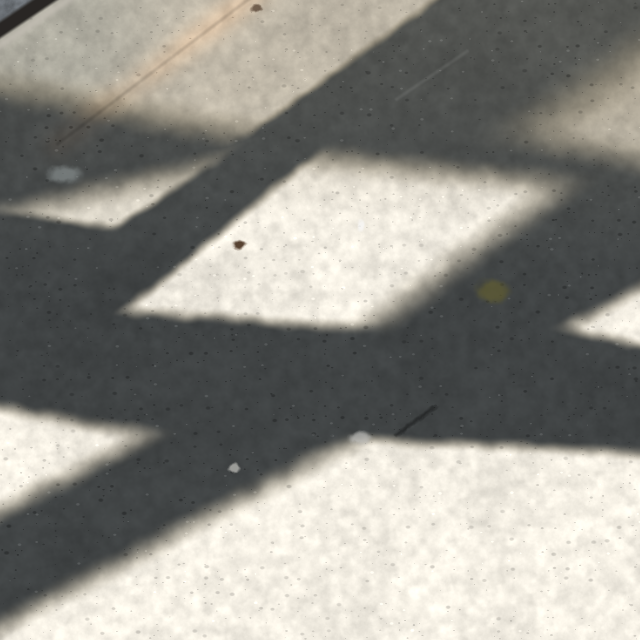
This texture is drawn by a Shadertoy shader. Its source:

```glsl
float hash(vec2 p) {
    vec3 q = fract(p.xyx * 0.1031);
    q += dot(q, q.yzx + 33.33);
    return fract((q.x + q.y) * q.z);
}

float noise(vec2 p) {
    vec2 i = floor(p), f = fract(p);
    f = f * f * (3.0 - 2.0 * f);
    return mix(mix(hash(i), hash(i + vec2(1, 0)), f.x),
               mix(hash(i + vec2(0, 1)), hash(i + vec2(1, 1)), f.x), f.y);
}

float fbm(vec2 p) {
    float sum = 0.0, gain = 0.5;
    for (int i = 0; i < 4; i++) {
        sum += gain * noise(p);
        p = mat2(1.6, 1.2, -1.2, 1.6) * p + 7.3;
        gain *= 0.5;
    }
    return sum;
}

// Soft half-plane: lit on the left of the direction a to b
float edge(vec2 p, vec2 a, vec2 b, float soft) {
    vec2 d = normalize(b - a);
    return smoothstep(-soft, soft, d.x * (p.y - a.y) - d.y * (p.x - a.x));
}

float segmentDistance(vec2 p, vec2 a, vec2 b) {
    vec2 d = b - a;
    return length(p - a - d * clamp(dot(p - a, d) / dot(d, d), 0.0, 1.0));
}

float blob(vec2 p, vec2 center, vec2 radius) {
    return 1.0 - smoothstep(0.5, 1.3, length((p - center) / radius));
}

// Scattered grit, one possible speck per cell
float specks(vec2 p, float cells, float density) {
    vec2 id = floor(p * cells);
    vec2 offset = 0.3 + 0.4 * vec2(hash(id + 3.1), hash(id + 17.7));
    vec2 d = (fract(p * cells) - offset) * vec2(1.0, 1.4);
    float radius = mix(0.1, 0.27, hash(id + 41.3));
    return step(hash(id + 71.9), density) * (1.0 - smoothstep(radius * 0.3, radius, length(d)));
}

float sunlight(vec2 p) {
    float center = edge(p, vec2(0.195, 0.515), vec2(0.5625, 0.487), 0.014)
                 * edge(p, vec2(0.572, 0.487), vec2(0.85, 0.69), 0.037)
                 * edge(p, vec2(0.85, 0.712), vec2(0.495, 0.752), 0.032)
                 * edge(p, vec2(0.495, 0.757), vec2(0.195, 0.515), 0.011);
    float upperLeft = edge(p, vec2(0.0, 0.867), vec2(0.39, 0.79), 0.038)
                    * edge(p, vec2(0.39, 0.792), vec2(0.68, 1.0), 0.009);
    float sliver = edge(p, vec2(0.03, 0.666), vec2(0.182, 0.645), 0.01)
                 * edge(p, vec2(0.182, 0.645), vec2(0.33, 0.745), 0.009)
                 * edge(p, vec2(0.33, 0.742), vec2(0.03, 0.67), 0.03);
    float lowerLeft = edge(p, vec2(0.0, 0.202), vec2(0.21, 0.31), 0.026)
                    * edge(p, vec2(0.21, 0.325), vec2(0.0, 0.36), 0.018);
    float foreground = edge(p, vec2(1.0, 0.292), vec2(0.56, 0.314), 0.014)
                     * edge(p, vec2(0.56, 0.314), vec2(0.0, 0.02), 0.027);
    float rightWedge = edge(p, vec2(0.89, 0.486), vec2(1.0, 0.46), 0.013)
                     * edge(p, vec2(1.0, 0.548), vec2(0.89, 0.488), 0.018);
    float upperRight = edge(p, vec2(0.83, 0.785), vec2(1.0, 0.755), 0.037)
                     * edge(p, vec2(1.0, 0.91), vec2(0.85, 0.805), 0.06);
    return max(max(max(center, upperLeft * 0.98), max(sliver * 0.85, lowerLeft)),
               max(max(foreground, rightWedge), upperRight * 0.85));
}

void mainImage(out vec4 fragColor, in vec2 fragCoord) {
    vec2 p = fragCoord / iResolution.xy;
    float broad = fbm(p * 9.0), grain = fbm(p * 65.0);
    float light = sunlight(p + 0.007 * (vec2(noise(p * 38.0), noise(p * 38.0 + 50.0)) - 0.5));

    // Concrete in shade and in sun
    float top = smoothstep(0.5, 1.0, p.y);
    vec3 shade = mix(vec3(0.25, 0.263, 0.266), vec3(0.34, 0.345, 0.33), top * (0.55 + 0.45 * p.x));
    vec3 sun = mix(vec3(0.955, 0.935, 0.89), vec3(0.75, 0.72, 0.66), smoothstep(0.63, 0.86, p.y));
    sun = mix(sun, vec3(0.66, 0.66, 0.62), 0.7 * smoothstep(0.35, 0.1, p.x) * smoothstep(0.8, 0.9, p.y));
    vec3 color = mix(shade, sun, light);
    color += vec3(0.025, 0.012, -0.012) * 4.0 * light * (1.0 - light);
    color *= 1.0 + 0.14 * (broad - 0.47) + 0.22 * (grain - 0.47);

    // Grit and pale chips
    float pits = specks(p, 48.0, 0.2) + specks(p + 0.37, 95.0, 0.15);
    color *= 1.0 - min(pits, 1.0) * mix(0.22, 0.13, light) * (0.5 + broad);
    color += 0.08 * specks(p + 0.61, 65.0, 0.07);

    // Rust along the slab joint
    float joint = segmentDistance(p, vec2(0.4, 1.01), vec2(0.09, 0.775));
    color += vec3(0.08, 0.025, -0.015) * exp(-joint * joint * 1800.0) * (0.3 + 0.7 * light) * broad * 1.6;
    color *= 1.0 - 0.12 * smoothstep(0.005, 0.0, joint);
    float scratch = segmentDistance(p, vec2(0.62, 0.845), vec2(0.73, 0.92));
    color += 0.05 * smoothstep(0.005, 0.0, scratch);

    // Curb at the upper left corner
    float curb = dot(p - vec2(0.0, 0.94), normalize(vec2(-0.06, 0.09)));
    color = mix(color, vec3(0.76, 0.74, 0.7), 0.75 * smoothstep(0.012, 0.0, abs(curb + 0.009)));
    color = mix(color, vec3(0.16, 0.15, 0.14), smoothstep(-0.003, 0.004, curb));
    color = mix(color, vec3(0.43, 0.45, 0.47) * (0.7 + 0.6 * grain), smoothstep(0.018, 0.026, curb));

    // Single stains, leaves and pebbles
    vec2 q = p + 0.012 * (vec2(grain, fbm(p * 65.0 + 20.0)) - 0.47);
    color = mix(color, vec3(0.27, 0.18, 0.11), 0.9 * blob(q, vec2(0.374, 0.618), vec2(0.011, 0.008)));
    color = mix(color, vec3(0.3, 0.22, 0.16), 0.7 * blob(q, vec2(0.4, 0.986), vec2(0.008, 0.006)));
    color = mix(color, vec3(0.4, 0.38, 0.18), 0.6 * blob(q, vec2(0.77, 0.545), vec2(0.026, 0.018)));
    color = mix(color, vec3(0.57, 0.6, 0.6), 0.6 * blob(q, vec2(0.1, 0.727), vec2(0.027, 0.014)));
    color = mix(color, vec3(0.7, 0.7, 0.68), 0.8 * blob(q, vec2(0.364, 0.268), vec2(0.01, 0.007)));
    color = mix(color, vec3(0.75, 0.75, 0.74), 0.7 * blob(q, vec2(0.563, 0.316), vec2(0.018, 0.01)));
    color = mix(color, vec3(0.98), 0.7 * blob(q, vec2(0.562, 0.649), vec2(0.006, 0.009)));
    float crack = segmentDistance(q, vec2(0.62, 0.322), vec2(0.68, 0.365));
    color *= 1.0 - 0.35 * smoothstep(0.006, 0.0, crack);

    fragColor = vec4(clamp(color, 0.0, 1.0), 1.0);
}
```
